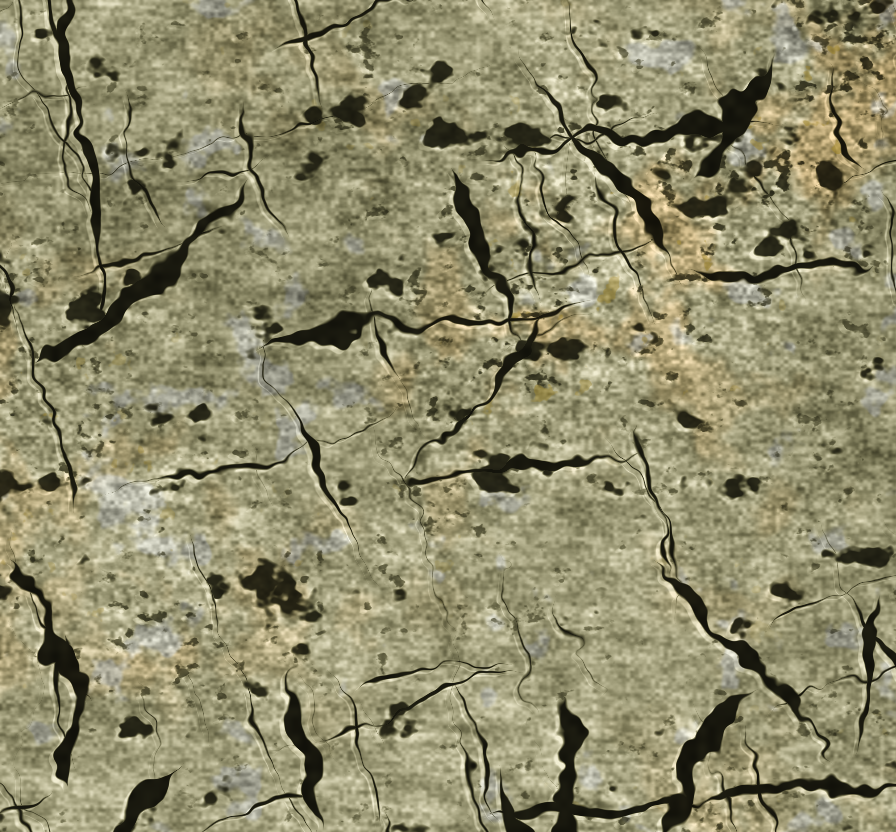
Give the GLSL for this texture, as a Shadertoy shader.

```glsl
// Sunlit olive-tan rock face with dark broken cracks, pits and fine bedding lines.
#define BASE_TONE 0.605
#define SHADOW_TONE 0.065
#define GRAIN 0.27
#define BEDDING 0.13
#define MOTTLE 0.34
#define RELIEF 0.42
#define RIM_LIGHT 0.17
#define CRACK_WIDTH 1.0
#define PIT_LEVEL 0.72
#define LIGHT_STEP vec2(0.0055, 0.0045)

// Crack families: angle, rows per unit, half width, coverage
const int FAMILIES = 7;
const vec4 SEAMS[FAMILIES] = vec4[FAMILIES](
    vec4( 0.10,  4.5, 0.0065, 0.52),
    vec4( 0.86,  2.3, 0.0120, 0.46),
    vec4(-1.08,  4.2, 0.0100, 0.44),
    vec4( 1.62,  3.6, 0.0090, 0.45),
    vec4( 0.32,  8.0, 0.0034, 0.48),
    vec4(-1.22, 10.0, 0.0034, 0.50),
    vec4( 1.85,  8.0, 0.0030, 0.46));

float hash(vec2 p) {
    vec3 q = fract(p.xyx * 0.1031);
    q += dot(q, q.yzx + 33.33);
    return fract((q.x + q.y) * q.z);
}

float noise(vec2 p) {
    vec2 i = floor(p), f = fract(p);
    f = f * f * (3.0 - 2.0 * f);
    return mix(mix(hash(i), hash(i + vec2(1, 0)), f.x),
               mix(hash(i + vec2(0, 1)), hash(i + vec2(1, 1)), f.x), f.y);
}

float fbm(vec2 p) {
    float sum = 0.0, gain = 0.533;
    for (int i = 0; i < 4; i++) {
        sum += gain * noise(p);
        p = mat2(1.6, 1.2, -1.2, 1.6) * p + 17.3;
        gain *= 0.5;
    }
    return sum;
}

// Shattered zone: a diagonal band plus irregular patches
float roughness(vec2 p) {
    float across = dot(p - vec2(0.75, 0.68), vec2(-0.60, 0.80));
    float band = exp(-across * across * 70.0) * smoothstep(0.3, 0.75, p.x);
    return clamp(0.65 * band + 2.2 * (fbm(p * 3.2 + 41.0) - 0.48), 0.0, 1.0);
}

// One family of wandering, interrupted cracks
float seam(vec2 p, vec4 s, float seed) {
    float c = cos(s.x), n = sin(s.x);
    vec2 q = vec2(c * p.x + n * p.y, c * p.y - n * p.x);
    q.y += 0.16 * (fbm(p * 3.0 + seed) - 0.5);
    q.y += 0.022 * (noise(p * 24.0 + seed) - 0.5) + 0.009 * (noise(p * 75.0 + seed) - 0.5);
    float row = floor(q.y * s.y);
    float jitter = 0.5 * (hash(vec2(row, seed)) - 0.5);
    float dist = abs(fract(q.y * s.y) - 0.5 + jitter) / s.y;
    float open = noise(vec2(q.x * 5.5 + row * 13.7, row * 7.0 + seed));
    float width = CRACK_WIDTH * s.z * smoothstep(1.0 - s.w, 1.3 - s.w, open);
    width *= 0.3 + 1.4 * noise(q * 26.0 + seed);
    float soft = max(0.0028, 1.2 / iResolution.y);
    return smoothstep(0.0, soft, width - dist);
}

// Shadow depth of cracks and pits, 0 on open rock
float cavity(vec2 p, float rough) {
    float depth = 0.0;
    for (int i = 0; i < FAMILIES; i++)
        depth = max(depth, seam(p, SEAMS[i], 11.0 + 23.0 * float(i)));
    float level = PIT_LEVEL - 0.07 * rough;
    float holes = smoothstep(level, level + 0.06, fbm(p * vec2(19.0, 24.0) + 5.0));
    float chips = smoothstep(level, level + 0.10, fbm(p * vec2(52.0, 66.0) + 71.0));
    return max(depth, max(holes * 0.9, chips * (0.45 + 0.35 * rough)));
}

// Small ledges and crumbs of the surface
float crumbs(vec2 p) {
    return fbm(p * vec2(44.0, 62.0) + 9.0);
}

void mainImage(out vec4 fragColor, in vec2 fragCoord) {
    vec2 p = fragCoord / iResolution.y;
    float rough = roughness(p);

    // Stone tone: broad shading, mottling, bedding lines and grain
    float tone = BASE_TONE + 0.22 * (fbm(p * 2.7 + 3.0) - 0.5);
    tone += MOTTLE * (fbm(p * vec2(24.0, 34.0)) - 0.5);
    tone += BEDDING * (noise(p * vec2(28.0, 190.0)) - 0.5);
    tone += GRAIN * (0.85 + 0.5 * rough) * (noise(p * vec2(200.0, 230.0)) - 0.5);

    // Light from the upper right on crumbs and crack rims
    tone += RELIEF * (0.6 + 0.7 * rough) * (crumbs(p) - crumbs(p + LIGHT_STEP));
    float depth = cavity(p, rough);
    float rim = cavity(p + LIGHT_STEP, rough);
    tone += RIM_LIGHT * rim * (1.0 - depth);
    tone = mix(tone, SHADOW_TONE + 0.05 * noise(p * 90.0), depth);
    tone = clamp(tone, 0.03, 0.95);

    // Olive ramp, paler towards the highlights
    vec3 color = tone * vec3(1.0, 0.982, 0.55 + 0.34 * tone);

    // Rusty stains, grey lichen and rare yellow specks
    float rust = rough * smoothstep(0.48, 0.68, fbm(p * 15.0 + 83.0));
    color *= mix(vec3(1.0), vec3(1.07, 0.97, 0.86), rust);
    float lichen = smoothstep(0.66, 0.74, fbm(p * 17.0 + 127.0)) * (1.0 - depth);
    color = mix(color, vec3(0.99, 1.0, 0.97) * (tone + 0.06), 0.65 * lichen);
    float speck = smoothstep(0.76, 0.81, fbm(p * 34.0 + 211.0)) * rough * (1.0 - depth);
    color = mix(color, vec3(0.62, 0.52, 0.16), 0.6 * speck);

    fragColor = vec4(clamp(color, 0.0, 1.0), 1.0);
}
```
